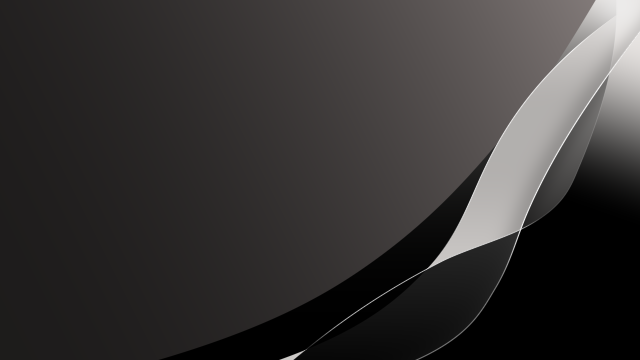
Give the GLSL for this background, as a WebGL 2 fragment shader.

```glsl
#version 300 es
precision highp float;

uniform vec2 u_resolution;
out vec4 outColor;

const vec3 WARM = vec3(1.0, 0.94, 0.93);
const vec3 PEARL = vec3(1.0, 0.985, 0.975);

// Hermite span between knots (y, x, slope); returns x and slope at height y
vec2 span(float y, vec3 a, vec3 b) {
    float h = b.x - a.x;
    float t = clamp((y - a.x) / h, 0.0, 1.0);
    float rise = b.y - a.y;
    float c2 = 3.0 * rise - h * (2.0 * a.z + b.z);
    float c3 = h * (a.z + b.z) - 2.0 * rise;
    float x = a.y + t * (h * a.z + t * (c2 + t * c3));
    float slope = a.z + t * (2.0 * c2 + 3.0 * t * c3) / h;
    return vec2(x, slope);
}

// Three joined spans
vec2 edge(float y, vec3 a, vec3 b, vec3 c, vec3 d) {
    if (y < b.x) return span(y, a, b);
    if (y < c.x) return span(y, b, c);
    return span(y, c, d);
}

// Signed distance to an edge, positive on its right
float side(vec2 p, vec2 e) {
    return (p.x - e.x) / sqrt(1.0 + e.y * e.y);
}

float cover(float d, float soft) {
    return smoothstep(-soft, soft, d);
}

float hairline(float d, float width, float soft) {
    return 1.0 - smoothstep(width - soft, width + soft, abs(d));
}

vec3 panelColor(vec2 p) {
    float t = p.x + 0.5 * p.y;
    return WARM * (0.115 + 0.085 * t * t);
}

vec3 backdropColor(vec2 p) {
    float t = p.y + 0.35 * (p.x - 1.778);
    return PEARL * 0.9 * smoothstep(0.36, 0.9, t);
}

// Pale ribbon, shaded toward its right fold
vec3 paleColor(float y, float foldDistance) {
    float tone = 0.70 + 0.10 * smoothstep(0.55, 0.2, y) + 0.16 * smoothstep(0.7, 1.0, y);
    float fold = exp(-foldDistance * foldDistance / 0.0016);
    return PEARL * tone * (1.0 - 0.17 * fold);
}

void main() {
    vec2 p = gl_FragCoord.xy / u_resolution.y;
    p.x += 0.5 * (16.0 / 9.0 - u_resolution.x / u_resolution.y);
    float soft = 0.7 / u_resolution.y;
    float y = p.y;

    // Four flowing edges
    vec2 panelEdge = edge(y, vec3(0.0, 0.44, 3.4), vec3(0.278, 1.042, 1.38),
                          vec3(0.611, 1.389, 0.84), vec3(1.0, 1.655, 0.6));
    vec2 leftEdge = edge(y, vec3(0.0, 0.775, 2.8), vec3(0.252, 1.185, 0.95),
                         vec3(0.514, 1.338, 0.46), vec3(0.958, 1.713, 1.4));
    vec2 foldEdge = edge(y, vec3(0.0, 1.157, 2.2), vec3(0.201, 1.377, 0.6),
                         vec3(0.41, 1.465, 0.43), vec3(1.0, 1.845, 0.78));
    vec3 bend = vec3(0.537, 1.609, 0.42);
    vec2 sweepEdge = y > bend.x ? span(y, bend, vec3(0.958, 1.713, 0.03))
        : edge(y, vec3(0.0, 0.815, 1.2), vec3(0.273, 1.225, 1.95),
               vec3(0.363, 1.447, 2.05), bend);

    float panel = side(p, panelEdge);
    float left = side(p, leftEdge);
    float fold = side(p, foldEdge);
    float sweep = side(p, sweepEdge);

    // Backdrop, shadowed wedge and main panel
    vec3 color = backdropColor(p);
    color *= 1.0 - 0.15 * exp(-fold * fold / 0.001) * step(fold, 0.0);
    color = mix(color, PEARL * 0.85 * y * y * y, cover(-left, soft));
    color = mix(color, panelColor(p), cover(-panel, soft));

    // Dark lower ribbon
    float darkMask = cover(min(min(left, sweep), -fold), soft) * step(y, 0.5);
    float darkTone = 0.025 + 0.38 * y + 0.03 * exp(fold / 0.03);
    color = mix(color, vec3(darkTone), darkMask);

    // Smoky right ribbon
    float smokeMask = cover(min(fold, -sweep), soft);
    float smokeTone = 0.17 + 0.95 * max(y - 0.375, 0.0);
    smokeTone *= 1.0 - 0.2 * exp(-fold * fold / 0.001);
    color = mix(color, PEARL * smokeTone, smokeMask);

    // Pale ribbon
    float paleMask = cover(min(left, -max(fold, sweep)), soft);
    color = mix(color, paleColor(y, fold), paleMask);

    // Corner glow
    vec2 corner = p - vec2(1.725, 0.985);
    float glow = 0.65 * exp(-dot(corner, corner) / 0.006) * cover(panel, soft);
    color = mix(color, vec3(0.94), glow);

    // Bright rims
    float foldRim = mix(0.45, 0.95, smoothstep(0.2, 0.38, y)) * (1.0 - 0.6 * smoothstep(0.75, 0.9, y));
    float sweepRim = mix(0.8, 0.18, smoothstep(0.35, 0.4, y)) * smoothstep(0.0, 0.12, y);
    float leftRim = 0.85 * smoothstep(0.25, 0.45, y) * (1.0 - smoothstep(0.85, 0.957, y));
    color = mix(color, vec3(1.0), foldRim * hairline(fold, 0.0015, soft));
    color = mix(color, vec3(0.95), sweepRim * hairline(sweep, 0.0012, soft));
    color = mix(color, vec3(1.0), leftRim * hairline(left, 0.0013, soft));

    outColor = vec4(color, 1.0);
}
```
